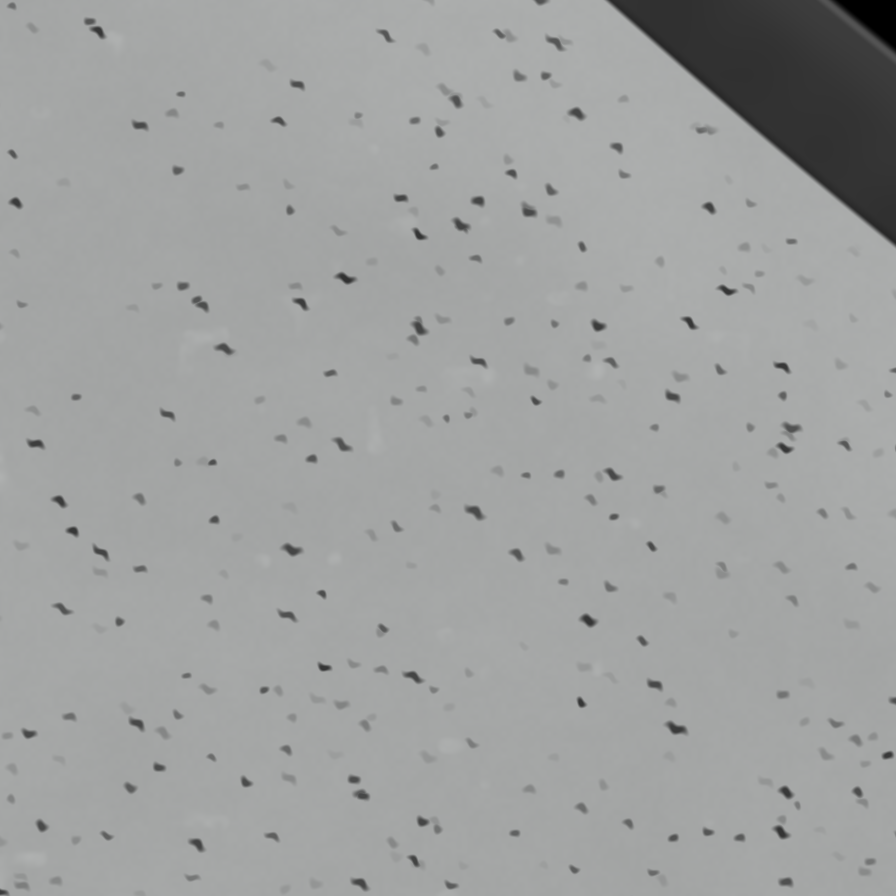
A three.js fragment shader for this texture:

```glsl
varying vec2 vUv;

float hash(vec2 p) {
  vec3 q = fract(vec3(p.xyx) * 0.1031);
  q += dot(q, q.yzx + 33.33);
  return fract((q.x + q.y) * q.z);
}

float noise(vec2 p) {
  vec2 i = floor(p), f = fract(p);
  f = f * f * (3.0 - 2.0 * f);
  return mix(mix(hash(i), hash(i + vec2(1.0, 0.0)), f.x),
             mix(hash(i + vec2(0.0, 1.0)), hash(i + vec2(1.0, 1.0)), f.x), f.y);
}

// Darkness of slanted soft flecks scattered on a jittered grid
float flecks(vec2 uv, float cells, float density, vec2 halfSize, vec2 strength, float seed) {
  float dark = 0.0;
  vec2 home = floor(uv * cells);
  for (int y = -1; y <= 1; y++) {
    for (int x = -1; x <= 1; x++) {
      vec2 cell = home + vec2(float(x), float(y));
      vec2 key = cell + seed;
      vec2 center = (cell + vec2(hash(key + 11.3), hash(key + 47.9))) / cells;
      float crowding = 0.45 + 0.5 * noise(center * 5.0 + seed) + 0.45 * center.x;
      if (hash(key + 83.1) > density * crowding) continue;

      float angle = -0.45 + 0.5 * (hash(key + 5.7) - 0.5);
      vec2 axis = vec2(cos(angle), sin(angle));
      vec2 p = uv - center;
      p = vec2(dot(p, axis), dot(p, vec2(-axis.y, axis.x)));
      p.y += 0.0015 * sin(p.x * 350.0 + 6.0 * hash(key + 2.2));
      vec2 size = halfSize * vec2(mix(0.65, 1.35, hash(key + 29.4)),
                                  mix(0.8, 1.2, hash(key + 61.8)));
      float body = 1.0 - smoothstep(0.35, 1.25, length(p / size));
      float tone = mix(strength.x, strength.y, hash(key + 97.6));
      dark = max(dark, body * tone);
    }
  }
  return dark;
}

void main() {
  // Distance across the slanted border, positive towards the upper right
  float across = dot(vUv - vec2(0.677, 1.0), vec2(0.645, 0.764));
  across += 0.003 * sin(vUv.x * 9.0);

  // Pale sheet, lighter near the border, with faint mottling
  float mottle = noise(vUv * 7.0) - 0.5 + 0.5 * (noise(vUv * 45.0) - 0.5);
  float sheet = 0.647 + 0.024 * smoothstep(-0.42, -0.12, across) + 0.014 * mottle;
  sheet += 0.008 * (noise(vUv * 160.0) - 0.5);
  sheet += 0.05 * smoothstep(0.86, 1.0, noise(vUv * 24.0 + 70.0)) * noise(vUv * 90.0);

  // Strong, medium and faint flecks
  float dark = flecks(vUv, 12.0, 0.5, vec2(0.0105, 0.0052), vec2(0.32, 0.46), 3.0);
  dark = max(dark, flecks(vUv, 15.0, 0.55, vec2(0.0075, 0.0048), vec2(0.14, 0.36), 140.0));
  dark = max(dark, flecks(vUv, 18.0, 0.5, vec2(0.0085, 0.0052), vec2(0.03, 0.13), 310.0));
  sheet -= dark * (1.0 - smoothstep(-0.05, -0.02, across));
  vec3 color = sheet * vec3(0.993, 1.004, 1.0);

  // Dark band with a lighter outer rim and a black corner
  float band = 0.198 + 0.025 * (noise(vUv * 12.0) - 0.5);
  band -= 0.04 * (1.0 - smoothstep(0.0, 0.012, across));
  band += 0.03 * smoothstep(0.08, 0.15, across);
  band += 0.09 * (1.0 - smoothstep(0.0, 0.007, abs(across - 0.159)));
  band *= 1.0 - smoothstep(0.161, 0.17, across);
  color = mix(color, vec3(band), smoothstep(-0.004, 0.003, across));

  gl_FragColor = vec4(color, 1.0);
}
```
